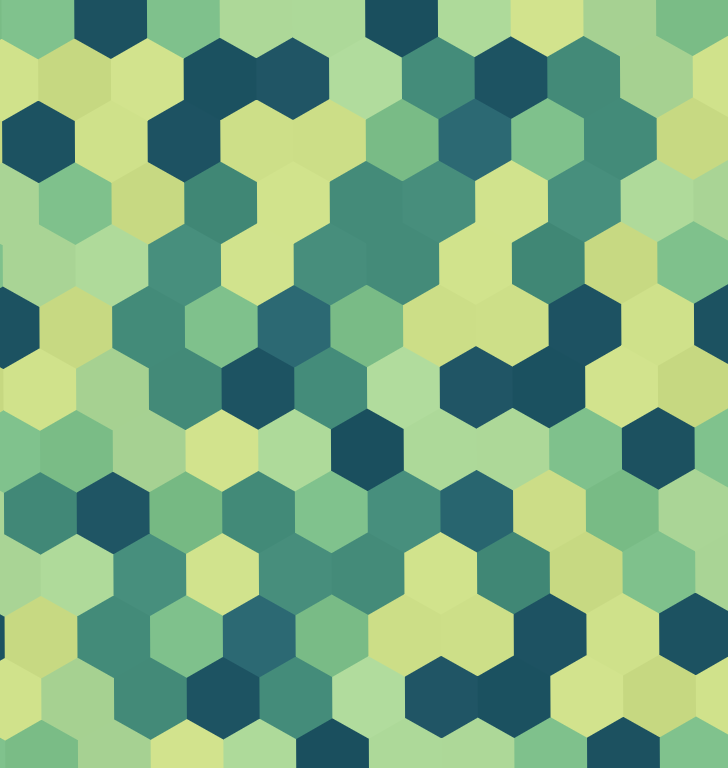
Give the GLSL for this pattern, as a Shadertoy shader.

```glsl
// Honeycomb of flat, pointy-top hexagons in yellow, green, teal and navy.
// The nearest lattice centre picks the cell; hashed ranks deal out the palette
// in fixed shares over a block of 5 rows by 10 columns that is turned and repeated.

#define PITCH 0.0947              // hexagon width, in canvas heights
#define SQUASH 0.983              // vertical scale against a regular hexagon
#define TILT 0.005                // lattice rotation, radians
#define ORIGIN vec2(0.051, 0.654) // centre of the block's first cell
#define COLUMNS 10.0
#define ROWS 5.0
#define FIRST_ROW 4.0             // rows above the block are a half-turn of it
#define SHADE_RANGE 0.05          // tone variation between cells
#define SEED 3.7

const float ROW_STEP = 0.8660254;

float hash(vec2 p) {
    return fract(sin(dot(p, vec2(12.9898, 78.233))) * 43758.5453);
}

vec3 palette(float t) {
    if (t < 0.23) return vec3(0.80, 0.87, 0.53);
    if (t < 0.44) return vec3(0.27, 0.55, 0.48);
    if (t < 0.63) return vec3(0.48, 0.74, 0.53);
    if (t < 0.80) return vec3(0.67, 0.84, 0.59);
    if (t < 0.96) return vec3(0.10, 0.31, 0.37);
    return vec3(0.16, 0.40, 0.44);
}

// Fold a cell into the block: half-turn above it, half-step shift below it.
float blockIndex(vec2 cell) {
    float row = cell.y + FIRST_ROW;
    float col = cell.x;
    if (row < FIRST_ROW) {
        row = 2.0 * FIRST_ROW - 1.0 - row;
        col = COLUMNS - 1.0 - col;
    } else if (row >= FIRST_ROW + ROWS) {
        col += mod(row, 2.0);
        row -= ROWS;
    }
    return mod(row - FIRST_ROW, ROWS) * COLUMNS + mod(col, COLUMNS);
}

// The rank of a cell's hash within the block keeps the colour shares exact.
vec3 cellColor(vec2 cell) {
    float index = blockIndex(cell);
    float own = hash(vec2(index, SEED));
    float rank = 0.5;
    for (float k = 0.0; k < ROWS * COLUMNS; k++)
        rank += step(hash(vec2(k, SEED)), own) * step(0.5, abs(k - index));
    float shade = hash(vec2(index, SEED + 5.0)) - 0.5;
    return palette(rank / (ROWS * COLUMNS)) + shade * SHADE_RANGE;
}

void mainImage(out vec4 fragColor, in vec2 fragCoord) {
    // Lattice space: x in hexagon widths, y counting downward
    vec2 p = fragCoord / iResolution.y - ORIGIN;
    float c = cos(TILT), s = sin(TILT);
    vec2 q = vec2(c * p.x + s * p.y, (s * p.x - c * p.y) / SQUASH) / PITCH;

    // Two nearest hexagon centres
    vec2 nearCell = vec2(0.0), nextCell = vec2(0.0);
    float nearDist = 1e3, nextDist = 1e3;
    float baseRow = floor(q.y / ROW_STEP + 0.5);
    for (float dy = -1.0; dy <= 1.0; dy++) {
        float row = baseRow + dy;
        float offset = 0.5 * mod(row, 2.0);
        float baseCol = floor(q.x - offset + 0.5);
        for (float dx = -1.0; dx <= 1.0; dx++) {
            vec2 cell = vec2(baseCol + dx, row);
            vec2 d = q - vec2(cell.x + offset, row * ROW_STEP);
            float dist = dot(d, d);
            if (dist < nearDist) {
                nextDist = nearDist;
                nextCell = nearCell;
                nearDist = dist;
                nearCell = cell;
            } else if (dist < nextDist) {
                nextDist = dist;
                nextCell = cell;
            }
        }
    }

    // Blend across the shared edge over one pixel
    float edge = 0.5 * (nextDist - nearDist);
    float pixel = 1.0 / (iResolution.y * PITCH);
    float cover = clamp(0.5 + edge / pixel, 0.0, 1.0);
    vec3 color = cellColor(nearCell);
    if (cover < 1.0) color = mix(cellColor(nextCell), color, cover);
    fragColor = vec4(color, 1.0);
}
```
